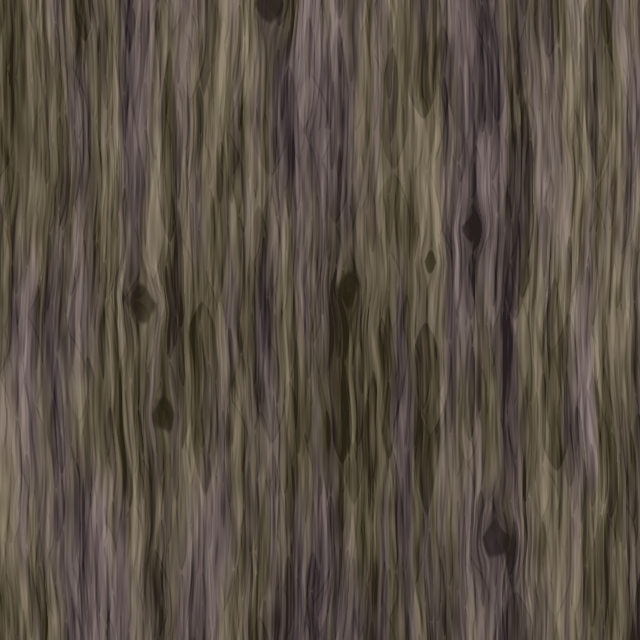
Give the GLSL for this texture, as a Shadertoy shader.

```glsl
// Weathered vertical wood: tapered strands of several widths are layered over
// stretched value noise, then dark cracks, hollows and a few knots are added.
// All shapes live in canvas units; a slow noise tints the grain olive or mauve.

const vec3 WOOD_DARK  = vec3(0.150, 0.125, 0.110);
const vec3 WOOD_MID   = vec3(0.340, 0.300, 0.270);
const vec3 WOOD_LIGHT = vec3(0.560, 0.510, 0.465);
const vec3 OLIVE_TINT = vec3(0.004, 0.008, -0.030);
const vec3 MAUVE_TINT = vec3(0.000, -0.008, 0.020);
const float EDGE = 0.0014;
const int STRAND_LAYERS = 5;
const int KNOTS = 7;

float hash(vec2 p) {
    vec3 q = fract(vec3(p.xyx) * 0.1031);
    q += dot(q, q.yzx + 33.33);
    return fract((q.x + q.y) * q.z);
}

float noise(vec2 p) {
    vec2 i = floor(p), f = fract(p);
    f = f * f * (3.0 - 2.0 * f);
    float low  = mix(hash(i), hash(i + vec2(1, 0)), f.x);
    float high = mix(hash(i + vec2(0, 1)), hash(i + vec2(1, 1)), f.x);
    return mix(low, high, f.y);
}

// Noise centred on zero, stretched by the given frequency.
float grain(vec2 p, vec2 freq, float seed) {
    return noise(p * freq + seed * 17.3) - 0.5;
}

// One tapered strand per cell: x = coverage, y = shadow on its right rim,
// z = random tone from -0.5 to 0.5.
vec3 strands(vec2 p, vec2 freq, float width, float density, float seed) {
    vec2 q = p * freq + vec2(seed * 3.7, 0.0);
    float column = floor(q.x);
    q.y += hash(vec2(column, seed)) * 9.0;
    vec2 cell = vec2(column, floor(q.y)) + seed * 31.0;
    vec2 f = fract(q);
    if (hash(cell + 5.1) < 0.5) f.y = 1.0 - f.y;

    float taper = sqrt(smoothstep(0.0, 0.45, f.y) * (1.0 - smoothstep(0.82, 1.0, f.y)));
    float halfWidth = width * mix(0.55, 1.0, hash(cell + 2.3)) * taper;
    float sway = (hash(cell + 8.7) - 0.5) * (1.0 - 2.0 * width) * 0.9;
    float x = f.x - 0.5 - sway;
    float d = abs(x) - halfWidth;
    float soft = EDGE * freq.x;

    float present = step(hash(cell + 11.9), density) * smoothstep(0.0, 0.2, taper);
    float body = (1.0 - smoothstep(-soft, soft, d)) * present;
    float rim = (1.0 - smoothstep(0.0, 2.0 * soft, abs(d))) * step(0.0, x) * present;
    return vec3(body, rim, hash(cell + 14.2) - 0.5);
}

// Bends the grain around scattered knots: xy = warped point, z = darkness.
vec3 knots(vec2 p, float aspect) {
    vec2 bend = vec2(0);
    float dark = 0.0;
    for (int i = 0; i < KNOTS; i++) {
        float id = float(i);
        vec2 centre = vec2(hash(vec2(id, 3.0)) * aspect, hash(vec2(id, 9.0)));
        float size = mix(0.010, 0.022, hash(vec2(id, 15.0)));
        vec2 r = (p - centre) / vec2(size, size * 1.5);
        r.x += grain(p, vec2(45, 30), id) * 0.8;
        float spike = length(vec2(r.x * (1.0 + 0.5 * abs(r.y)), r.y));
        dark = max(dark, 1.0 - smoothstep(0.75, 1.1, spike));
        bend.x -= r.x * size * 0.6 * exp(-0.5 * dot(r, r));
    }
    return vec3(p + bend, dark);
}

vec3 woodColor(float tone, float tint) {
    vec3 color = mix(WOOD_DARK, WOOD_MID, smoothstep(0.0, 1.0, 0.5 + 0.0 * tone));
    color = tone < 0.34
        ? mix(WOOD_DARK, WOOD_MID, clamp((tone - 0.15) / 0.19, 0.0, 1.0))
        : mix(WOOD_MID, WOOD_LIGHT, clamp((tone - 0.34) / 0.22, 0.0, 1.0));
    return color + mix(MAUVE_TINT, OLIVE_TINT, smoothstep(0.25, 0.75, tint));
}

void mainImage(out vec4 fragColor, in vec2 fragCoord) {
    vec2 uv = fragCoord / iResolution.y;
    vec3 knot = knots(uv, iResolution.x / iResolution.y);

    // Gentle sideways wander of the grain
    vec2 p = knot.xy;
    p.x += grain(uv, vec2(7, 3.5), 1.0) * 0.018 + grain(uv, vec2(28, 13), 2.0) * 0.005;

    // Broad bands down to fine fibres
    float tone = 0.38;
    tone += grain(p, vec2(9, 1.2), 3.0) * 0.11;
    tone += grain(p, vec2(38, 3.5), 4.0) * 0.12;
    tone += grain(p, vec2(105, 7), 5.0) * 0.12;
    tone += grain(p, vec2(210, 16), 6.0) * 0.11;
    tone += grain(p, vec2(330, 28), 7.0) * 0.10;

    // Overlapping strands, wide to narrow
    vec2 freq = vec2(16, 2.4);
    for (int i = 0; i < STRAND_LAYERS; i++) {
        vec3 s = strands(p, freq, 0.46, 0.75, float(i) + 1.0);
        tone += s.x * s.z * 0.13 - s.y * 0.05;
        freq *= vec2(1.55, 1.3);
    }

    // Dark hollows and thin cracks
    vec3 hollow = strands(p, vec2(15, 3.2), 0.36, 0.16, 8.0);
    vec3 crack = strands(p, vec2(42, 4.2), 0.15, 0.4, 9.0);
    tone -= hollow.x * 0.10 + crack.x * (0.09 + 0.08 * crack.z);
    tone = mix(tone, 0.20 + (tone - 0.36) * 0.4, knot.z * 0.85);

    float tint = noise(p * vec2(24, 2.5) + 40.0) * 0.6 + noise(p * vec2(75, 6) + 70.0) * 0.4;
    fragColor = vec4(woodColor(tone, tint), 1.0);
}
```
